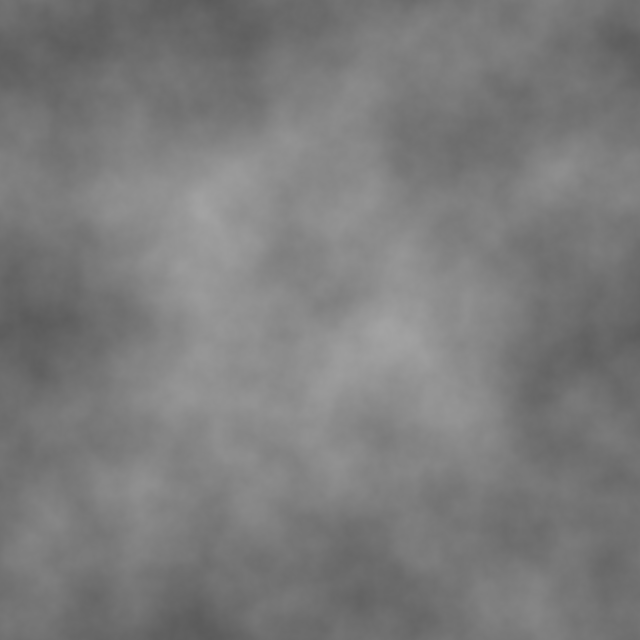
This texture is drawn by a WebGL 2 fragment shader. Its source:

```glsl
#version 300 es
precision highp float;
// Soft grey tiling mist: wrapped gradient noise over a broad central glow.

uniform vec2 u_resolution;
out vec4 fragColor;

const float TAU = 6.2831853;
const int OCTAVES = 6;

// Integer hash of a lattice cell and seed, mapped to 0..1
float hash(ivec2 cell, int seed) {
    uint h = uint(cell.x) * 1597u + uint(cell.y) * 51749u + uint(seed) * 7919u;
    h = (h ^ (h >> 15)) * 73471u;
    h = (h ^ (h >> 13)) * 91813u;
    h ^= h >> 16;
    return float(h & 65535u) / 65536.0;
}

// Contribution of one lattice corner, wrapped to the period
float corner(ivec2 cell, vec2 offset, int period, int seed) {
    float angle = TAU * hash(cell % period, seed);
    return dot(vec2(cos(angle), sin(angle)), offset);
}

// Gradient noise that repeats every 'period' cells; p must not be negative
float gradientNoise(vec2 p, int period, int seed) {
    ivec2 cell = ivec2(floor(p));
    vec2 f = fract(p);
    vec2 s = f * f * f * (f * (f * 6.0 - 15.0) + 10.0);
    float a = corner(cell, f, period, seed);
    float b = corner(cell + ivec2(1, 0), f - vec2(1, 0), period, seed);
    float c = corner(cell + ivec2(0, 1), f - vec2(0, 1), period, seed);
    float d = corner(cell + ivec2(1, 1), f - vec2(1, 1), period, seed);
    return mix(mix(a, b, s.x), mix(c, d, s.x), s.y);
}

// Octaves with shifted lattices, so that their grids do not line up
float mist(vec2 uv, int basePeriod, float gain) {
    float sum = 0.0;
    float amplitude = 1.0;
    int period = basePeriod;
    for (int i = 0; i < OCTAVES; i++) {
        vec2 shift = fract(vec2(0.37, 0.61) * float(i + 1));
        sum += amplitude * gradientNoise(uv * float(period) + shift, period, i + 3);
        amplitude *= gain;
        period *= 2;
    }
    return sum;
}

// Periodic glow: 0 along the tile border, 1 in the middle
float centralGlow(vec2 uv) {
    vec2 wave = 0.5 - 0.5 * cos(TAU * uv);
    return smoothstep(0.0, 0.6, wave.x * wave.y);
}

void main() {
    vec2 uv = gl_FragCoord.xy / u_resolution;
    float grey = 0.452 + 0.09 * centralGlow(uv) + 0.14 * mist(uv, 4, 0.52);
    fragColor = vec4(vec3(grey), 1.0);
}
```
